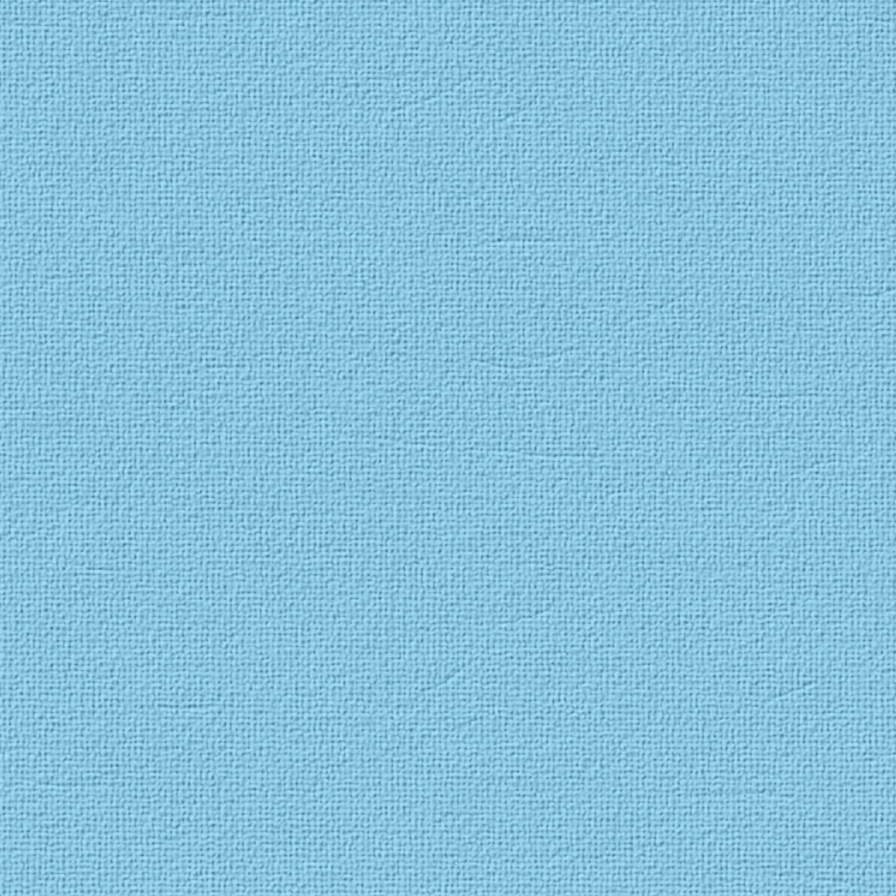
A WebGL 1 fragment shader for this texture:

```glsl
precision highp float;

uniform vec2 u_resolution;

const vec3 CLOTH_COLOR = vec3(0.540, 0.780, 0.870);
const float THREADS = 150.0;        // threads across and down
const float THREAD_WOBBLE = 0.36;   // sideways drift, in threads
const float WEAVE_CONTRAST = 0.09;
const float PIT_DEPTH = 0.06;
const float GRAIN_SCALE = 2.0;      // grain cells per thread
const float GRAIN_CONTRAST = 0.15;
const float SLUB_CONTRAST = 0.016;
const float CLOUD_CONTRAST = 0.005;
const float HIGHLIGHT_ROLLOFF = 4.0;
const vec2 CREASE_CELLS = vec2(6.0, 10.0);
const float CREASE_WIDTH = 0.0024;
const float CREASE_CONTRAST = 0.2;
const float TAU = 6.283185;

float hash(vec2 p) {
  vec3 q = fract(p.xyx * 0.1031);
  q += dot(q, q.yzx + 33.33);
  return fract((q.x + q.y) * q.z);
}

// Value noise that wraps after the given number of cells
float noise(vec2 p, vec2 period) {
  vec2 cell = floor(p);
  vec2 f = fract(p);
  f = f * f * (3.0 - 2.0 * f);
  vec2 a = mod(cell, period);
  vec2 b = mod(cell + 1.0, period);
  return mix(mix(hash(a), hash(vec2(b.x, a.y)), f.x),
             mix(hash(vec2(a.x, b.y)), hash(b), f.x), f.y);
}

// Side-lit crossing threads with dark gaps between them
float weaveShade(vec2 uv) {
  vec2 period = vec2(THREADS);
  vec2 q = uv * THREADS;
  vec2 drift = vec2(noise(q, period), noise(q + 31.7, period)) - 0.5;
  vec2 slope = sin(TAU * (q + THREAD_WOBBLE * drift));
  float strength = mix(0.6, 1.4, noise(q + 11.3, period));
  float relief = 0.5 * (slope.x + slope.y);
  float pit = smoothstep(0.2, 1.0, -relief);
  vec2 g = q * GRAIN_SCALE;
  vec2 grainPeriod = period * GRAIN_SCALE;
  float grain = noise(g, grainPeriod)
              - noise(g + vec2(0.6, -0.6), grainPeriod);
  return strength * (WEAVE_CONTRAST * relief - PIT_DEPTH * pit)
       + GRAIN_CONTRAST * grain;
}

// Uneven yarn thickness along both directions
float slubShade(vec2 uv) {
  vec2 count = vec2(24.0, THREADS);
  float weft = noise(uv * count, count) - 0.5;
  float warp = noise(uv * count.yx + 5.5, count.yx) - 0.5;
  return SLUB_CONTRAST * (weft + 0.5 * warp);
}

// Short bowed creases, dark above and light below
float creaseShade(vec2 uv) {
  vec2 home = floor(uv * CREASE_CELLS);
  float shade = 0.0;
  for (int j = -1; j <= 1; j++) {
    for (int i = -1; i <= 1; i++) {
      vec2 cell = home + vec2(float(i), float(j));
      vec2 id = mod(cell, CREASE_CELLS) + 71.0;
      vec2 center = (cell + vec2(hash(id), hash(id + 17.0))) / CREASE_CELLS;
      float angle = mix(-0.1, 0.6, pow(hash(id + 29.0), 1.5));
      float halfLength = mix(0.03, 0.1, hash(id + 43.0));
      float bow = mix(-0.012, 0.012, hash(id + 59.0));
      float strength = hash(id + 83.0);

      vec2 d = uv - center;
      float c = cos(angle);
      float s = sin(angle);
      d = vec2(c * d.x + s * d.y, c * d.y - s * d.x);
      float along = d.x / halfLength;
      float ripple = 0.0015 * sin(along * 5.0 + TAU * hash(id + 97.0));
      float across = (d.y - bow * along * along - ripple) / CREASE_WIDTH;
      float taper = 1.0 - smoothstep(0.2, 1.0, abs(along));
      shade -= strength * taper * across * exp(-across * across);
    }
  }
  return CREASE_CONTRAST * shade;
}

// Broad, faint unevenness of the cloth
float cloudShade(vec2 uv) {
  vec2 coarse = vec2(5.0, 8.0);
  vec2 fine = vec2(18.0, 36.0);
  return CLOUD_CONTRAST * (noise(uv * coarse, coarse)
                           + noise(uv * fine, fine) - 1.0);
}

void main() {
  vec2 uv = gl_FragCoord.xy / u_resolution;

  // Average four samples to smooth the fine weave
  float weave = 0.0;
  for (int j = 0; j < 2; j++) {
    for (int i = 0; i < 2; i++) {
      vec2 offset = 0.5 * vec2(float(i), float(j)) - 0.25;
      weave += 0.25 * weaveShade(uv + offset / u_resolution);
    }
  }

  float shade = weave + slubShade(uv) + creaseShade(uv) + cloudShade(uv);
  shade /= 1.0 + HIGHLIGHT_ROLLOFF * max(shade, 0.0);
  gl_FragColor = vec4(clamp(CLOTH_COLOR + shade, 0.0, 1.0), 1.0);
}
```
